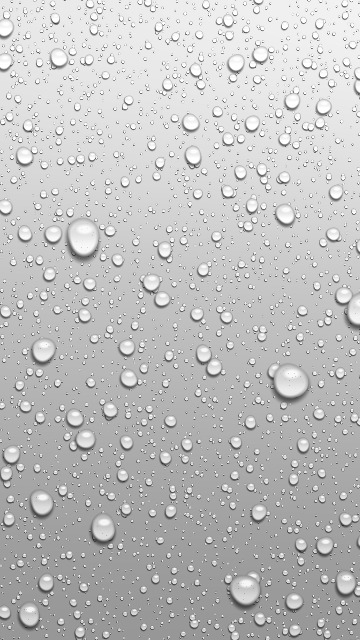
This texture is drawn by a WebGL 2 fragment shader. Its source:

```glsl
#version 300 es
precision highp float;

uniform vec2 u_resolution;
out vec4 fragColor;

vec3 hash3(vec2 p) {
  vec3 q = fract(p.xyx * vec3(0.1031, 0.1030, 0.0973));
  q += dot(q, q.yxz + 33.33);
  return fract((q.xxy + q.yzz) * q.zyx);
}

// Soft grey slope, brightest at the top right
float backdrop(vec2 p, float height) {
  float t = p.y / height;
  return mix(0.59, 0.80, smoothstep(-0.05, 0.75, t))
       + 0.13 * smoothstep(0.5, 1.0, t) + 0.04 * (p.x - 0.5) * t;
}

// Minute bubbles trapped inside the largest drops
float bubbles(vec2 u) {
  vec2 cell = floor(u * 6.0);
  vec3 rnd = hash3(cell + 71.0);
  float d = length(fract(u * 6.0) - 0.25 - 0.5 * rnd.xy);
  return step(0.62, rnd.z) * smoothstep(0.17, 0.06, d);
}

// Lays one drop over the shade below it; q is the offset from its centre
float addDrop(float shade, vec2 q, float radius, vec3 rnd, float ground, float pixel) {
  vec2 u = q / radius;
  if (dot(u, u) > 4.0) return shade;

  // Uneven outline, slightly taller than wide
  float angle = atan(u.y, u.x + 0.00001);
  float wobble = 1.0 + 0.06 * sin(2.0 * angle + 6.28 * rnd.x)
                     + 0.03 * sin(3.0 * angle + 6.28 * rnd.y);
  float d = length(u * vec2(1.06, 0.94)) / wobble;
  float soft = 0.75 * pixel / radius;
  float inside = 1.0 - smoothstep(1.0 - soft, 1.0 + soft, d);

  // Contact shadow below
  float shadowDist = length((u - vec2(-0.04, -0.2)) * vec2(1.06, 0.94)) / wobble;
  shade *= 1.0 - 0.55 * smoothstep(1.28, 0.82, shadowDist);

  // Lens body: pale, with a glow low down and a dark lower rim
  float body = mix(ground, 1.0, 0.38);
  body += 0.10 * smoothstep(0.3, -0.6, u.y) - 0.05 * smoothstep(0.5, 0.95, u.y);
  float lower = max(0.0, dot(u / max(length(u), 0.001), vec2(-0.4, -0.9)));
  body *= 1.0 - smoothstep(0.76, 1.02, d) * (0.20 + 0.45 * lower);

  // Window highlight near the top
  float glint = length((u - vec2(0.08, 0.42)) * vec2(1.0, 1.7));
  body = mix(body, 1.0, 0.85 * smoothstep(0.6, 0.25, glint));
  if (radius > 0.028) body -= 0.16 * bubbles(u) * smoothstep(0.8, 0.6, d);

  return mix(shade, body, inside);
}

void main() {
  vec2 p = gl_FragCoord.xy / u_resolution.x;
  float height = u_resolution.y / u_resolution.x;
  float pixel = 1.0 / u_resolution.x;
  float ground = backdrop(p, height);
  float shade = ground;

  // Four layers of scattered drops, from mist to large beads
  float size = 0.021;
  for (int layer = 0; layer < 4; layer++) {
    bool large = layer == 3;
    vec2 home = floor(p / size);
    for (int j = -1; j <= 1; j++) {
      for (int i = -1; i <= 1; i++) {
        vec2 cell = home + vec2(i, j);
        vec3 place = hash3(cell + 37.0 * float(layer) + 11.0);
        vec3 form = hash3(cell + 53.0 * float(layer) + 197.0);
        vec2 centre = (cell + 0.5 + 0.8 * (place.xy - 0.5)) * size;
        float chance = large ? 0.48 * step(centre.y, 0.7 * height) : 0.64;
        if (place.z > chance) continue;
        float radius = size * mix(0.12, 0.25, pow(form.z, large ? 0.9 : 1.6));
        shade = addDrop(shade, p - centre, radius, form, ground, pixel);
      }
    }
    size *= 2.15;
  }

  fragColor = vec4(vec3(clamp(shade, 0.0, 1.0)), 1.0);
}
```
